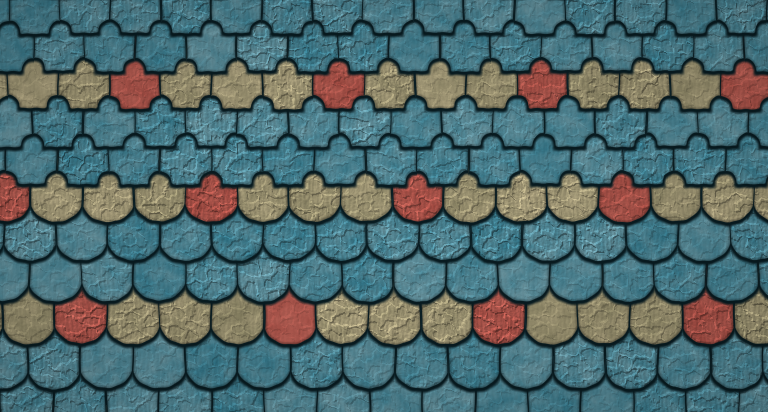
Reproduce this texture procedurally as a Shadertoy shader.

```glsl
// Weathered wall of overlapping painted shingles: notched rows above, scalloped rows below.

const vec3 BLUE_DEEP = vec3(0.16, 0.41, 0.48), BLUE_PALE = vec3(0.38, 0.54, 0.58);
const vec3 SAND_DEEP = vec3(0.47, 0.45, 0.34), SAND_PALE = vec3(0.64, 0.60, 0.47);
const vec3 RED_DEEP = vec3(0.56, 0.25, 0.22), RED_PALE = vec3(0.67, 0.35, 0.31);
const vec3 GAP = vec3(0.03, 0.10, 0.12);
const int FIRST_ROW = -1, LAST_ROW = 11;
const float FIRST_ROUND_ROW = 5.0;

float hash(vec2 p) {
    p = fract(p * vec2(0.1031, 0.1137));
    p += dot(p, p.yx + 33.33);
    return fract((p.x + p.y) * p.x * 17.3);
}

// Distance to the nearest scattered point
float cellular(vec2 p) {
    vec2 cell = floor(p), f = fract(p);
    float nearest = 2.0;
    for (int j = -1; j <= 1; j++)
        for (int i = -1; i <= 1; i++) {
            vec2 o = vec2(i, j), id = cell + o;
            vec2 point = o + vec2(hash(id), hash(id + 57.3)) - f;
            nearest = min(nearest, dot(point, point));
        }
    return sqrt(nearest);
}

// Soft patches between -1 and 1
float layeredSines(vec2 p) {
    float sum = 0.0, amp = 0.5;
    for (int i = 0; i < 4; i++) {
        sum += amp * sin(p.x + 1.3 * sin(p.y)) * cos(p.y - 0.8 * sin(p.x));
        p = mat2(1.5, 1.1, -1.1, 1.5) * p + 2.7;
        amp *= 0.6;
    }
    return sum;
}

// Flaking paint: blistered plateaus with fine grit
float paintHeight(vec2 p) {
    vec2 warped = p + 0.09 * vec2(layeredSines(p * 9.0), layeredSines(p * 8.0 + 4.0));
    float flakes = smoothstep(0.40, 0.58, cellular(warped * vec2(4.0, 5.5)));
    return flakes + 0.35 * cellular(warped * 15.0);
}

// Positive inside: square tile whose lower corners are cut by round-headed notches
float notchedTile(vec2 p) {
    vec2 fromJoint = vec2(0.5 - abs(p.x), max(p.y - 0.035, 0.0));
    float notch = length(fromJoint) - 0.225;
    float blend = max(0.06 - abs(notch - p.y), 0.0);
    return min(notch, p.y) - blend * blend / 0.24;
}

// Positive inside: tile with a half-ellipse lower edge
float roundTile(vec2 p) {
    const float DEPTH = 0.42;
    return DEPTH * (1.0 - length(vec2(p.x / 0.5, max(DEPTH - p.y, 0.0) / DEPTH)));
}

float tileShape(vec2 p, float row, float gap) {
    float body = row < FIRST_ROUND_ROW ? notchedTile(p) : roundTile(p);
    return min(body, 0.5 - abs(p.x) - gap);
}

// Every third row is sand, with every fourth tile red
vec3 tileColor(float row, float column, float tone) {
    if (mod(row, 3.0) != 2.0) return mix(BLUE_DEEP, BLUE_PALE, tone);
    float band = (row - 2.0) / 3.0;
    float redColumn = 3.0 - 3.5 * band + 1.5 * band * band;
    return mod(column - redColumn, 4.0) < 0.5 ? mix(RED_DEEP, RED_PALE, tone)
                                              : mix(SAND_DEEP, SAND_PALE, tone);
}

vec3 paintTile(vec2 p, float row, float column, float inside) {
    vec2 id = vec2(column + 40.0, row + 9.0);
    float wear = mix(0.25, 1.0, hash(id + 3.7));
    vec2 q = p + 17.0 * vec2(hash(id), hash(id + 21.0));
    float patches = layeredSines(q * 6.0);
    float relief = paintHeight(q + vec2(-0.018, 0.025)) - paintHeight(q);
    float tone = 0.58 + 0.38 * patches + 0.4 * (hash(id + 8.1) - 0.5);
    vec3 color = tileColor(row, column, clamp(tone, 0.0, 1.0));
    color *= 1.0 - 0.5 * wear * clamp(relief, -0.55, 0.75);
    color *= 1.0 + 0.06 * sin(q.x * 70.0 + 3.0 * patches) * wear;
    return color * mix(0.72, 1.0, smoothstep(0.0, 0.06, inside));
}

void mainImage(out vec4 fragColor, in vec2 fragCoord) {
    vec2 p = vec2(fragCoord.x, iResolution.y - fragCoord.y) / iResolution.y;
    vec3 color = GAP;

    // Lay the rows from the bottom up so that each overlaps the one below
    for (int i = LAST_ROW; i >= FIRST_ROW; i--) {
        float row = float(i), low = max(row - 5.0, 0.0);
        float width = 0.1237 + 0.00054 * (row - 2.0);
        float bottom = 0.0805 + 0.0915 * row + 0.00244 * low * low;
        float x = (p.x - 0.884 - 0.0017 * (row - 2.0)) / width + 0.5 * mod(row, 2.0);
        float y = (bottom - p.y) / width;
        if (y < -0.2 || y > 1.5) continue;

        // Hand-cut irregularity of joints and edges
        x += 0.012 * sin(y * 5.0 + row * 4.0 + floor(x + 0.5) * 2.4);
        float column = floor(x);
        float gap = mix(0.008, 0.024, hash(vec2(floor(x + 0.5) + 60.0, row + 5.0)));
        vec2 local = vec2(x - column - 0.5, y);
        local.y += 0.03 * (hash(vec2(column + 31.0, row + 4.0)) - 0.5);
        local.y += 0.006 * sin(x * 23.0 + row);

        float inside = tileShape(local, row, gap);
        float shadow = -tileShape(local + vec2(0.0, 0.03), row, gap);
        float pixel = 1.0 / (iResolution.y * width);
        color = mix(GAP, color, smoothstep(0.005, 0.085, shadow));
        if (inside > -pixel)
            color = mix(color, paintTile(local, row, column, inside),
                        smoothstep(-0.7 * pixel, 0.7 * pixel, inside));
    }

    // Gentle darkening toward the borders
    vec2 c = fragCoord / iResolution.xy - 0.5;
    color *= 1.04 - 0.35 * dot(c, c);
    fragColor = vec4(color, 1.0);
}
```
